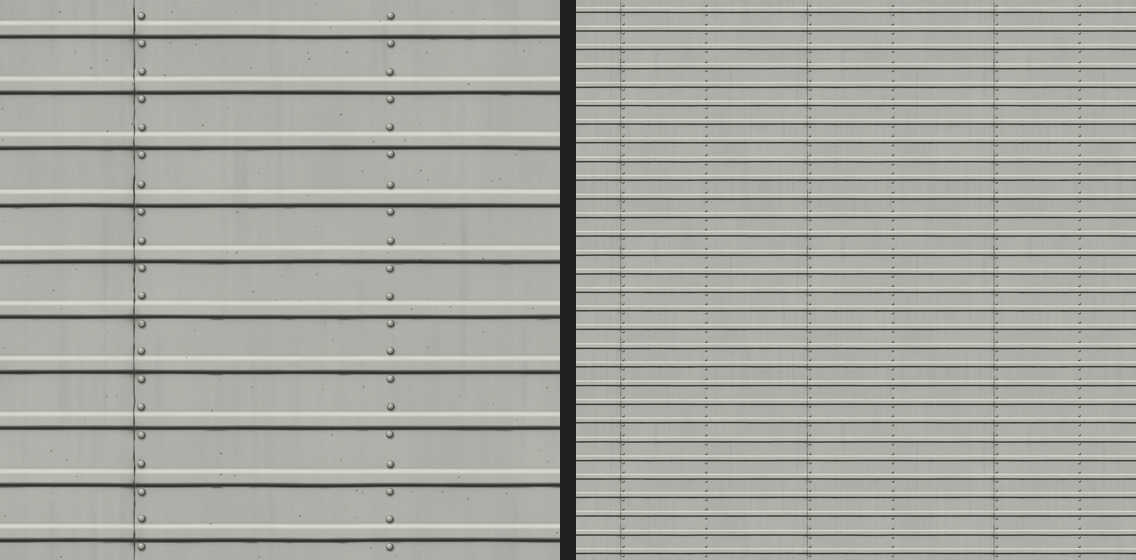
Left, the tile; right, the same tile 3 across and 3 down.
A Shadertoy shader for this texture:

```glsl
const float ROWS = 10.0;
const float SEAM_X = 0.2396;
const vec2 RIVET_X = vec2(0.2526, 0.6966);   // two fixing columns
const vec2 RIVET_V = vec2(0.232, 0.727);     // heights within a row
const float RIVET_RADIUS = 0.0064;
const float GROOVE_V = 0.350;
const float RIDGE_V = 0.597;

const vec3 PAINT = vec3(0.68, 0.69, 0.66);
const vec3 RIDGE_LIGHT = vec3(0.84, 0.85, 0.81);
const vec3 GROOVE_TOP = vec3(0.38, 0.39, 0.36);
const vec3 GROOVE_DARK = vec3(0.19, 0.185, 0.17);
const vec3 GRIME = vec3(0.24, 0.235, 0.21);

float hash(vec2 p) {
    vec3 q = fract(p.xyx * vec3(0.1031, 0.1030, 0.0973));
    q += dot(q, q.yzx + 33.33);
    return fract((q.x + q.y) * q.z);
}

// Value noise over the unit square, wrapping after a whole number of cells
float noise(vec2 uv, vec2 cells) {
    vec2 p = uv * cells, i = floor(p), f = fract(p);
    f = f * f * (3.0 - 2.0 * f);
    vec2 a = mod(i, cells), b = mod(i + 1.0, cells);
    return mix(mix(hash(a), hash(vec2(b.x, a.y)), f.x),
               mix(hash(vec2(a.x, b.y)), hash(b), f.x), f.y);
}

float band(float x, float halfWidth, float soft) {
    return 1.0 - smoothstep(halfWidth - soft, halfWidth + soft, abs(x));
}

float disc(vec2 p, float radius, float soft) {
    return 1.0 - smoothstep(radius - soft, radius + soft, length(p));
}

// Small dark flecks, one candidate per cell
float specks(vec2 uv, float cells, float density, float pixel) {
    vec2 p = uv * cells, id = mod(floor(p), cells);
    vec2 centre = 0.3 + 0.4 * vec2(hash(id + 11.0), hash(id + 47.0));
    float radius = mix(0.04, 0.12, hash(id + 83.0));
    return disc(fract(p) - centre, radius, 0.05 + 0.4 * pixel * cells)
         * step(1.0 - density, hash(id + 5.0));
}

// Faded paint: broad clouds, vertical run-off streaks and fine grain
vec3 weatheredPaint(vec2 uv) {
    float clouds = noise(uv, vec2(5, 7)) + 0.5 * noise(uv, vec2(17, 23)) - 0.75;
    float streaks = noise(uv, vec2(90, 4)) - 0.5;
    float runs = smoothstep(0.72, 1.0, noise(uv, vec2(64, 3)))
               * noise(uv, vec2(6, 12));
    float grain = noise(uv, vec2(256)) - 0.5;
    return PAINT * (1.0 + 0.025 * clouds + 0.022 * streaks
                    - 0.05 * runs + 0.018 * grain);
}

vec3 addRib(vec3 colour, vec2 uv, float v, float pixel) {
    float soft = 0.012 + 0.5 * pixel * ROWS;
    float ripple = noise(uv, vec2(7, 10)) - 0.5;
    float g = v - GROOVE_V - 0.016 * ripple;
    float r = v - RIDGE_V - 0.010 * ripple;

    // Gentle shading of the raised face and the flat below it
    colour *= 1.0 + 0.025 * band(v - 0.48, 0.10, 0.05);
    colour *= 1.0 - 0.10 * exp(-max(-g - 0.03, 0.0) * 22.0) * step(g, 0.0);
    colour *= 1.0 - 0.05 * band(r - 0.055, 0.012, 0.018);

    float shine = 0.88 + 0.12 * noise(uv, vec2(40, 30));
    colour = mix(colour, RIDGE_LIGHT, shine * band(r, 0.037, soft + 0.008));

    // Shadow deepens towards the lower lip
    float depth = smoothstep(0.030, -0.008, g) * 1.0;
    depth = 1.0 - smoothstep(-0.008, 0.030, g);
    vec3 shadow = mix(GROOVE_TOP, GROOVE_DARK, depth);
    float width = 0.037 + 0.006 * (noise(uv, vec2(23, 20)) - 0.5);
    colour = mix(colour, shadow, band(g, width, soft));

    // Soot gathers unevenly under the lip
    float soot = smoothstep(0.65, 0.95, noise(uv, vec2(31, 10)));
    return mix(colour, GRIME, 0.65 * soot * band(g + 0.045, 0.010, soft));
}

vec3 addSeam(vec3 colour, vec2 uv, float v, float pixel) {
    float x = uv.x - SEAM_X - 0.0016 * (noise(uv, vec2(4, 60)) - 0.5);
    float wear = noise(uv, vec2(8, 110));
    float soft = 0.0005 + 0.5 * pixel;
    colour *= 1.0 - 0.10 * exp(-abs(x) * 110.0) * noise(uv, vec2(9, 30));
    colour = mix(colour, RIDGE_LIGHT, 0.35 * wear * band(x - 0.0028, 0.0008, soft));
    colour = mix(colour, GRIME, mix(0.55, 1.0, wear)
                 * band(x, 0.0008 + 0.0008 * wear, soft));
    float stain = exp(-abs(x) * 130.0 - abs(v - GROOVE_V + 0.03) * 16.0);
    return mix(colour, GRIME, 0.7 * stain);
}

vec3 addRivet(vec3 colour, vec2 p, float pixel) {
    float soft = 0.0007 + 0.5 * pixel;
    vec2 light = normalize(vec2(-0.5, 0.85));
    vec2 n = p / RIVET_RADIUS;
    colour *= 1.0 - 0.35 * disc(p + light * 0.0025, RIVET_RADIUS * 1.1, 0.003);
    colour = mix(colour, GRIME, 0.85 * disc(p + light * 0.0008, RIVET_RADIUS, soft));
    vec3 dome = PAINT * (0.94 + 0.24 * dot(n, light));
    dome = mix(dome, RIDGE_LIGHT, 0.8 * disc(n - light * 0.35, 0.25, 0.25));
    return mix(colour, dome, disc(p - light * 0.0006, RIVET_RADIUS * 0.8, soft));
}

void mainImage(out vec4 fragColor, in vec2 fragCoord) {
    vec2 uv = fragCoord / iResolution.xy;
    float pixel = 1.0 / iResolution.y;
    float row = floor(uv.y * ROWS);
    float v = fract(uv.y * ROWS) + 0.04 * (hash(vec2(row, 7.0)) - 0.5);

    vec3 colour = addRib(weatheredPaint(uv), uv, v, pixel);
    colour = addSeam(colour, uv, v, pixel);
    for (int i = 0; i < 2; i++)
        for (int j = 0; j < 2; j++) {
            vec2 id = vec2(float(i) + 3.0, row * 2.0 + float(j));
            vec2 shift = 0.002 * (vec2(hash(id), hash(id + 29.0)) - 0.5);
            vec2 centre = vec2(RIVET_X[i], RIVET_V[j] / ROWS) + shift;
            colour = addRivet(colour, vec2(uv.x, v / ROWS) - centre, pixel);
        }

    colour = mix(colour, GRIME, 0.45 * specks(uv, 70.0, 0.035, pixel));
    fragColor = vec4(colour, 1.0);
}
```
